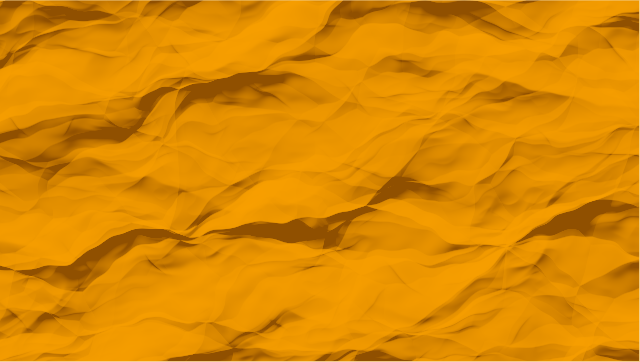
Write a Shadertoy shader that draws this texture.

```glsl
// Crumpled orange paper lit from above: a height field of flat Voronoi facets
// and folded gradient noise is shaded by its slope, then scattered tapered
// creases add sharp ridges with a lit upper side and a soft shadow below.

const vec3 SHADOW_COLOR = vec3(0.64, 0.37, 0.0);
const vec3 LIT_COLOR = vec3(0.94, 0.60, 0.0);
const vec3 BORDER_COLOR = vec3(0.97, 0.84, 0.60);
const vec2 LIGHT_DIR = vec2(-0.33, 0.94);
const float TAU = 6.2831853;

float hash(vec2 p) {
    return fract(sin(dot(p, vec2(127.1, 311.7))) * 43758.5453);
}

mat2 rotation(float angle) {
    float c = cos(angle), s = sin(angle);
    return mat2(c, -s, s, c);
}

float cornerSlope(vec2 cell, vec2 offset) {
    float angle = TAU * hash(cell);
    return dot(vec2(cos(angle), sin(angle)), offset);
}

// Gradient noise, centred on zero
float noise(vec2 p) {
    vec2 i = floor(p), f = fract(p);
    vec2 u = f * f * f * (f * (f * 6.0 - 15.0) + 10.0);
    vec2 e = vec2(0.0, 1.0);
    float low = mix(cornerSlope(i, f), cornerSlope(i + e.yx, f - e.yx), u.x);
    float high = mix(cornerSlope(i + e, f - e), cornerSlope(i + e.yy, f - e.yy), u.x);
    return mix(low, high, u.y);
}

// Second minus first squared Voronoi distance: flat planes, straight folds
float facets(vec2 p) {
    vec2 home = floor(p);
    float nearest = 9.0, second = 9.0;
    for (int y = -1; y <= 1; y++) {
        for (int x = -1; x <= 1; x++) {
            vec2 cell = home + vec2(x, y);
            vec2 d = cell + vec2(hash(cell + 2.3), hash(cell + 8.9)) - p;
            float dist = dot(d, d);
            second = min(second, max(nearest, dist));
            nearest = min(nearest, dist);
        }
    }
    return second - nearest;
}

// Bends straight folds into irregular ones
vec2 warp(vec2 p, float amount) {
    vec2 broad = vec2(noise(p * 3.1 + 7.3), noise(p * 3.7 + 41.9));
    vec2 fine = vec2(noise(p * 13.0 + 3.1), noise(p * 15.0 + 19.7));
    return p + amount * (broad + 0.2 * fine);
}

// Ridged folds at several sizes, some sharp and some rounded, over facets
float paperHeight(vec2 p) {
    float softness = 0.01 + 0.12 * smoothstep(-0.15, 0.35, noise(p * 2.9 + 61.0));
    float detail = smoothstep(-0.35, 0.3, noise(p * 2.4 + 23.0));
    vec2 q = vec2(0.5, 1.0) * (rotation(0.2) * warp(p, 0.08));
    float height = -0.5 / 3.6 * facets(q * 3.6 + 4.0);
    height -= 0.38 / 8.0 * facets(rotation(-0.5) * q * 8.0 + 50.0);
    float frequency = 3.0, weight = 1.0;
    for (int i = 0; i < 4; i++) {
        float n = noise(q * frequency + 17.0 * float(i));
        height -= weight / frequency * sqrt(n * n + softness * softness);
        q = rotation(i % 2 == 0 ? 0.55 : -0.8) * q;
        frequency *= 1.9;
        weight *= mix(0.5, 0.78, detail);
    }
    return height;
}

float slopeShade(vec2 p, float stepSize) {
    vec2 e = LIGHT_DIR * stepSize;
    return (paperHeight(p - e) - paperHeight(p + e)) / (2.0 * stepSize);
}

// One crease along x: light above, dark line and fading shadow below
float crease(vec2 p, float halfLength, float width) {
    float taper = 1.0 - smoothstep(0.15, 1.0, abs(p.x) / halfLength);
    float below = 1.0 - smoothstep(-0.002, 0.002, p.y);
    float falloff = exp(-abs(p.y) / (width * (0.3 + 0.7 * taper)));
    float line = exp(-pow(p.y / 0.0035, 2.0));
    return taper * (falloff * mix(0.5, -1.1, below) - 0.9 * line);
}

// Randomly turned creases, one per cell
float creaseLayer(vec2 p, vec2 cellSize, float maxLength, float spread, float seed) {
    vec2 home = floor(p / cellSize);
    float shade = 0.0;
    for (int y = -1; y <= 1; y++) {
        for (int x = -1; x <= 1; x++) {
            vec2 cell = home + vec2(x, y);
            vec2 key = cell + seed;
            vec2 jitter = vec2(hash(key + 1.7), hash(key + 5.3));
            float angle = 0.1 + spread * (2.0 * hash(key + 9.1) - 1.0);
            float size = maxLength * mix(0.4, 1.0, hash(key + 13.9));
            float strength = smoothstep(0.1, 0.95, hash(key + 21.3));
            vec2 local = rotation(angle) * (p - (cell + jitter) * cellSize);
            shade += strength * crease(local, size, size * 0.15);
        }
    }
    return shade;
}

// Pale hairline on the right and bottom edges, fainter on the top
float borderMask(vec2 p, float aspect) {
    float sides = 1.0 - smoothstep(0.001, 0.003, min(p.y, aspect - p.x));
    float top = 1.0 - smoothstep(0.001, 0.003, 1.0 - p.y);
    return max(sides, 0.5 * top);
}

void mainImage(out vec4 fragColor, in vec2 fragCoord) {
    vec2 p = fragCoord / iResolution.y;
    float aspect = iResolution.x / iResolution.y;

    // Broad facets, long creases, then short wrinkles
    vec2 bent = warp(p, 0.07);
    float shade = 0.12 + 1.1 * slopeShade(p, 0.002) + 0.9 * noise(p * 1.6 + 5.0);
    shade += 1.2 * creaseLayer(bent, vec2(0.42, 0.17), 0.25, 0.45, 31.0);
    shade += 0.8 * creaseLayer(bent, vec2(0.2, 0.1), 0.1, 0.9, 77.0);

    // Compress the lights and let the shadows run deep
    float tone = max(1.1 - 0.29 * exp(-0.7 * shade), -0.25);
    vec3 color = mix(SHADOW_COLOR, LIT_COLOR, tone);
    color = mix(color, BORDER_COLOR, borderMask(p, aspect));
    fragColor = vec4(color, 1.0);
}
```
